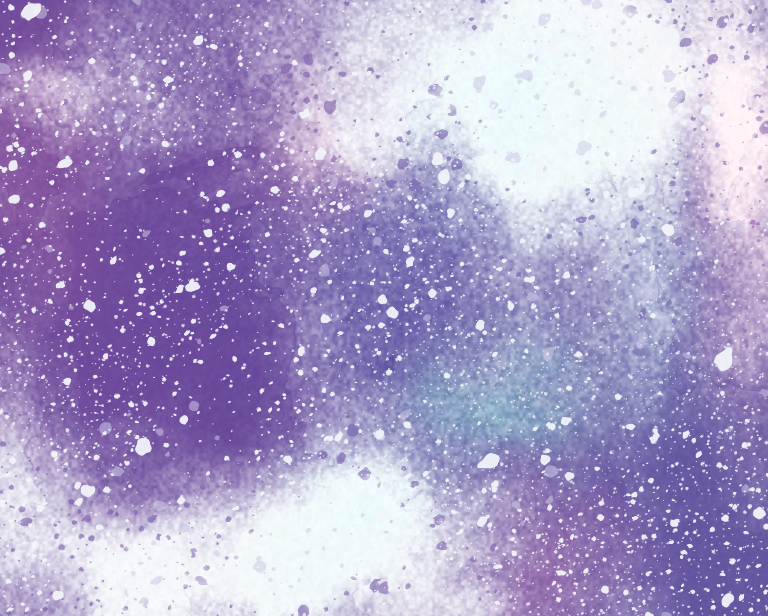
Write a Shadertoy shader that draws this texture.

```glsl
// Violet watercolour wash on grained paper, with pale blooms and scattered paint splatter.

vec3 hash3(vec2 p) {
    vec3 q = fract(p.xyx * vec3(0.1031, 0.1030, 0.0973));
    q += dot(q, q.yxz + 33.33);
    return fract((q.xxy + q.yzz) * q.zyx);
}

float noise(vec2 p) {
    vec2 i = floor(p), f = fract(p);
    f = f * f * (3.0 - 2.0 * f);
    return mix(mix(hash3(i).x, hash3(i + vec2(1, 0)).x, f.x),
               mix(hash3(i + vec2(0, 1)).x, hash3(i + vec2(1, 1)).x, f.x), f.y);
}

float fbm(vec2 p) {
    float sum = 0.0, amp = 0.5;
    for (int i = 0; i < 6; i++) {
        sum += amp * noise(p);
        p = mat2(1.6, 1.2, -1.2, 1.6) * p + 7.3;
        amp *= 0.52;
    }
    return sum;
}

// Soft elliptical patch
float blob(vec2 p, vec2 centre, vec2 radius) {
    vec2 d = (p - centre) / radius;
    return exp(-dot(d, d));
}

// Coverage of irregular drops, one candidate per grid cell, mostly small
float drops(vec2 p, float scale, float share, float seed) {
    vec2 q = p * scale, cell = floor(q);
    float soft = 0.8 * scale / iResolution.y, cover = 0.0;
    for (int j = -1; j <= 1; j++)
    for (int i = -1; i <= 1; i++) {
        vec2 id = cell + vec2(i, j);
        vec3 place = hash3(id + seed), form = hash3(id + seed + 57.0);
        float cluster = smoothstep(0.25, 0.75, noise(id / scale * 6.0 + seed));
        if (place.z > share * (0.25 + 1.5 * cluster)) continue;
        vec2 d = q - id - place.xy;
        float angle = 0.4 + 1.6 * (form.x - 0.5);
        d = mat2(cos(angle), -sin(angle), sin(angle), cos(angle)) * d;
        d.y *= 1.0 + 0.8 * form.y * form.y;
        float radius = mix(0.09, 0.32, pow(form.z, 3.0));
        float wobble = 0.7 + 0.6 * noise(d / radius * 1.3 + id * 3.7);
        cover = max(cover, 1.0 - smoothstep(-soft, soft, length(d) - radius * wobble));
    }
    return cover;
}

void mainImage(out vec4 fragColor, in vec2 fragCoord) {
    vec2 p = fragCoord / iResolution.y;
    p.x *= 1.249 * iResolution.y / iResolution.x;

    // Ragged bleeding of the washes
    vec2 warp = vec2(fbm(p * 5.0), fbm(p * 5.0 + 31.0)) - 0.5;
    vec2 w = p + 0.22 * warp;
    float cloud = fbm(w * 4.0 + 12.0) - 0.5;
    float layer = fbm(w * 3.5 + 60.0);

    // Pale blooms where the paper shows
    float pale = 0.09;
    pale += 1.35 * blob(w, vec2(0.97, 0.93), vec2(0.22, 0.20));
    pale += 0.65 * blob(w, vec2(0.85, 0.76), vec2(0.10, 0.13));
    pale += 0.42 * blob(w, vec2(0.68, 0.90), vec2(0.20, 0.16));
    pale += 1.20 * blob(w, vec2(0.57, 0.09), vec2(0.16, 0.18));
    pale += 0.95 * blob(w, vec2(0.29, 0.06), vec2(0.19, 0.14));
    pale += 0.45 * blob(w, vec2(0.02, 0.14), vec2(0.16, 0.24));
    pale += 0.55 * blob(w, vec2(0.12, 0.86), vec2(0.14, 0.06));
    pale += 0.75 * blob(w, vec2(1.25, 0.78), vec2(0.08, 0.28));
    pale += 0.38 * blob(w, vec2(1.04, 0.58), vec2(0.13, 0.20));
    pale += 0.30 * blob(w, vec2(0.53, 0.78), vec2(0.11, 0.09));
    pale += 0.28 * blob(w, vec2(0.80, 0.58), vec2(0.14, 0.20));
    pale += 0.22 * blob(w, vec2(0.83, 0.34), vec2(0.20, 0.10));
    pale += 0.75 * cloud;

    // Overlapping wash edges and granulation
    float grain = noise(p * 210.0) + noise(p * vec2(150.0, 110.0) + 40.0) - 1.0;
    pale += 0.07 * (smoothstep(0.49, 0.50, layer) - 0.5);
    pale -= 0.08 * (1.0 - smoothstep(0.0, 0.007, abs(layer - 0.49)));
    float midtone = smoothstep(0.05, 0.4, pale) * (1.0 - smoothstep(0.7, 1.1, pale));
    pale += grain * (0.035 + 0.13 * midtone);
    float light = clamp(pale, 0.0, 1.0);
    light = mix(light, smoothstep(0.0, 1.0, light), 0.6);

    // Pigments: violet, indigo, rose and teal
    vec3 pigment = mix(vec3(0.42, 0.29, 0.61), vec3(0.40, 0.34, 0.63), smoothstep(0.4, 1.0, w.x));
    pigment = mix(pigment, vec3(0.33, 0.29, 0.62), 0.85 * blob(w, vec2(0.66, 0.54), vec2(0.18, 0.25)));
    float rose = blob(w, vec2(0.04, 0.72), vec2(0.16, 0.28)) + blob(w, vec2(1.25, 0.70), vec2(0.13, 0.30))
               + blob(w, vec2(0.86, 0.04), vec2(0.15, 0.16)) + 0.8 * blob(w, vec2(0.50, 0.78), vec2(0.13, 0.14));
    pigment = mix(pigment, vec3(0.54, 0.33, 0.62), 0.7 * min(rose, 1.0));
    float teal = blob(w, vec2(0.81, 0.34), vec2(0.12, 0.09));
    pigment = mix(pigment, vec3(0.29, 0.55, 0.68), 0.8 * teal);
    vec3 color = mix(pigment, vec3(0.96, 0.97, 0.98), light);

    // Cool and warm tints of the thin paint
    float cool = blob(w, vec2(0.80, 0.80), vec2(0.16, 0.18)) + blob(w, vec2(0.60, 0.13), vec2(0.14, 0.15))
               + 0.7 * blob(w, vec2(1.07, 0.50), vec2(0.10, 0.20));
    color += vec3(-0.08, 0.03, 0.015) * cool * (1.0 - 0.6 * light);
    color += vec3(0.05, -0.02, -0.01) * min(rose, 1.0) * light;
    color += 0.018 * grain;

    // Dark splatter on the light areas, then lavender and white splatter
    float dark = max(drops(p, 26.0, 0.28, 11.0), drops(p, 55.0, 0.28, 23.0));
    float darkZone = smoothstep(0.25, 0.5, pale) * (1.0 - 0.75 * smoothstep(0.85, 1.15, pale));
    color = mix(color, pigment + 0.04, 0.6 * dark * darkZone);
    color = mix(color, vec3(0.80, 0.78, 0.90), 0.55 * drops(p, 23.0, 0.16, 37.0));
    float white = max(drops(p, 14.0, 0.10, 41.0), drops(p, 34.0, 0.24, 53.0));
    white = max(white, max(drops(p, 62.0, 0.30, 67.0), 0.85 * drops(p, 105.0, 0.26, 79.0)));
    color = mix(color, vec3(0.95, 0.96, 0.98), 0.94 * white);

    fragColor = vec4(clamp(color, 0.0, 1.0), 1.0);
}
```
